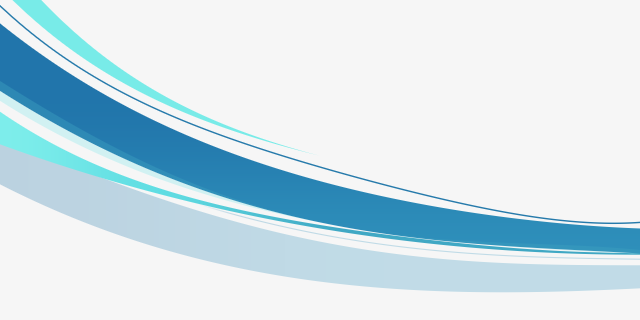
Reproduce this background procedurally as a WebGL 2 fragment shader.

```glsl
#version 300 es
precision highp float;

uniform vec2 u_resolution;
out vec4 fragColor;

// Quartic through five heights spaced evenly across the canvas, t in 0..4
float curve(float t, float h0, float h1, float h2, float h3, float h4) {
    float a = t - 1.0, b = t - 2.0, c = t - 3.0, d = t - 4.0;
    return h0 * a * b * c * d / 24.0 - h1 * t * b * c * d / 6.0
         + h2 * t * a * c * d / 4.0 - h3 * t * a * b * d / 6.0
         + h4 * t * a * b * c / 24.0;
}

// Height difference turned into a signed distance, in pixels
float pixelDistance(float d) {
    return d / max(length(vec2(dFdx(d), dFdy(d))), 1e-6);
}

float below(float d) {
    return clamp(0.5 + pixelDistance(d), 0.0, 1.0);
}

// Coverage of the ribbon between two edges
float ribbon(float y, float top, float bottom) {
    return max(below(top - y) - below(bottom - y), 0.0);
}

// Coverage of a thin line, its width given in canvas heights
float stroke(float y, float height, float width) {
    float d = pixelDistance(height - y);
    float r = 0.5 * width * u_resolution.y;
    return clamp(d + r + 0.5, 0.0, 1.0) - clamp(d - r + 0.5, 0.0, 1.0);
}

void main() {
    vec2 uv = gl_FragCoord.xy / u_resolution;
    float t = 4.0 * uv.x, y = uv.y;
    vec3 color = vec3(0.965);
    vec3 aqua = mix(vec3(0.49, 0.93, 0.92), vec3(0.38, 0.87, 0.89), smoothstep(0.0, 1.0, t));
    vec3 mist = mix(vec3(0.735, 0.825, 0.88), vec3(0.755, 0.86, 0.905), smoothstep(0.0, 2.5, t));
    vec3 blue = mix(vec3(0.18, 0.56, 0.73), vec3(0.13, 0.46, 0.67), smoothstep(0.2, 0.7, y));

    // Wide misty ribbon and its hairline
    float mistTop = curve(t, 0.570, 0.380, 0.245, 0.182, 0.171);
    float mistBottom = curve(t, 0.424, 0.224, 0.120, 0.087, 0.099);
    color = mix(color, mist, ribbon(y, mistTop, mistBottom));
    float hairline = curve(t, 0.609, 0.401, 0.268, 0.206, 0.190);
    color = mix(color, mist, stroke(y, hairline, 0.0035) * smoothstep(1.2, 1.5, t));

    // Lower aqua ribbon, turning teal to the right
    float aquaTop = curve(t, 0.651, 0.411, 0.297, 0.234, 0.211);
    float aquaBottom = curve(t, 0.549, 0.393, 0.286, 0.224, 0.204);
    vec3 teal = mix(aqua, vec3(0.25, 0.66, 0.77), smoothstep(0.9, 2.2, t));
    color = mix(color, teal, ribbon(y, aquaTop, aquaBottom));

    // Pale rim under the blue ribbon
    float blueTop = curve(t, 0.927, 0.615, 0.434, 0.332, 0.286);
    float blueBottom = curve(t, 0.716, 0.456, 0.305, 0.237, 0.208);
    float rimBottom = curve(t, 0.685, 0.440, 0.305, 0.237, 0.208);
    color = mix(color, vec3(0.82, 0.945, 0.95), ribbon(y, blueBottom, rimBottom));

    // Blue ribbon with a lighter lower sheen
    float sheenTop = curve(t, 0.747, 0.471, 0.305, 0.245, 0.219);
    vec3 sheen = mix(blue, vec3(0.23, 0.62, 0.75), 0.45);
    color = mix(color, mix(blue, sheen, below(sheenTop - y)), ribbon(y, blueTop, blueBottom));

    // Dark line above the blue ribbon
    float darkLine = curve(t, 0.982, 0.654, 0.478, 0.352, 0.305);
    color = mix(color, vec3(0.15, 0.48, 0.67), stroke(y, darkLine, 0.0045));

    // Upper aqua blade, tapering to a point
    float bladeTop = curve(t, 1.151, 0.708, 0.513, 0.414, 0.375);
    float bladeBottom = curve(t, 1.039, 0.682, 0.513, 0.414, 0.375);
    color = mix(color, vec3(0.47, 0.92, 0.91), ribbon(y, bladeTop, bladeBottom) * step(t, 2.0));

    fragColor = vec4(color, 1.0);
}
```
